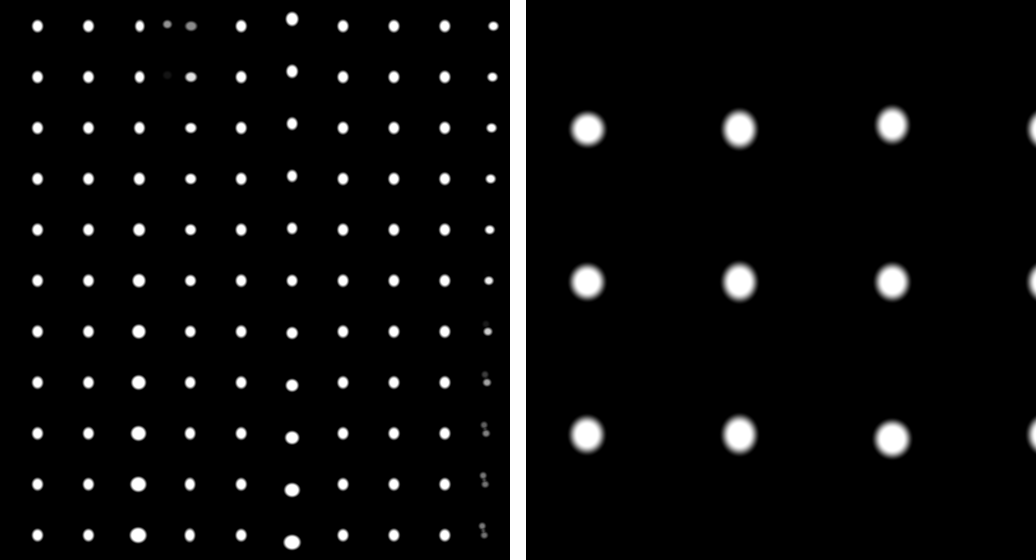
Left, the full canvas; right, a detail of the centre.
This pattern is drawn by a Shadertoy shader. Its source:

```glsl
// Soft white dots on black, in a grid of ten columns by eleven rows.
// Most columns are uniform; four drift, swell, fade or split with height.
// Each cell draws soft ellipses whose shape depends on column and row.

const float ROWS = 11.0;                    // rows over the canvas height
const vec2 GRID_ORIGIN = vec2(0.738, 0.487); // first dot, in cells
const vec2 DOT_RADIUS = vec2(0.100, 0.112);  // plain dot, in cells
const float EDGE_SOFTNESS = 0.036;          // half width of the blurred rim
const vec3 BACKGROUND = vec3(0.0);
const vec3 DOT_COLOR = vec3(1.0);

const float SWELLING_COLUMN = 2.0;
const float FADING_COLUMN = 3.0;
const float SLIDING_COLUMN = 5.0;
const float SPLITTING_COLUMN = 9.0;

float rim(float dist) {
    float softness = max(EDGE_SOFTNESS, ROWS / iResolution.y);
    return 1.0 - smoothstep(-softness, softness, dist);
}

float softEllipse(vec2 p, vec2 radius) {
    return rim((length(p / radius) - 1.0) * min(radius.x, radius.y));
}

float softCapsule(vec2 p, vec2 end, float radius) {
    float along = clamp(dot(p, end) / dot(end, end), 0.0, 1.0);
    return rim(length(p - end * along) - radius);
}

// Brightness of one column's dot; t runs from 0 at the bottom row to 1 at the top.
float columnDot(vec2 p, float column, float t) {
    if (column == SWELLING_COLUMN) {
        p.x -= mix(-0.023, 0.008, t);
        return softEllipse(p, mix(vec2(0.155, 0.143), vec2(0.083, 0.105), t));
    }
    if (column == FADING_COLUMN) {
        // The main dot flattens and dims while a companion appears at the left.
        vec2 radius = mix(vec2(0.095, 0.120), vec2(0.105, 0.086), t);
        float main = softEllipse(p - vec2(mix(-0.009, 0.016, t), 0.0), radius);
        main *= 1.0 - 0.45 * smoothstep(0.85, 1.0, t);
        float companion = softEllipse(p - vec2(-0.45, 0.036), vec2(0.078, 0.072));
        return max(main, 0.58 * companion * smoothstep(0.87, 1.0, t));
    }
    if (column == SLIDING_COLUMN) {
        p.y -= 0.28 * (t - 0.5);
        vec2 radius = vec2(length(vec2(0.094, 0.193 * (t - 0.65))),
                           length(vec2(0.106, 0.160 * (t - 0.55))));
        return softEllipse(p, radius);
    }
    if (column == SPLITTING_COLUMN) {
        // The dot drifts left going down, then parts into two joined by a stem.
        p.x -= mix(-0.225, -0.046, t);
        float split = 1.0 - smoothstep(0.05, 0.55, t);
        vec2 radius = mix(vec2(0.060, 0.056), vec2(0.090, 0.082), smoothstep(0.0, 0.8, t));
        vec2 twin = vec2(-0.04, mix(0.18, 0.10, t));
        float main = softEllipse(p, radius) * mix(0.45, 1.0, smoothstep(0.1, 0.6, t));
        float upper = softEllipse(p - twin, vec2(0.058)) * 0.48 * split;
        float stem = softCapsule(p, twin, 0.030) * 0.30 * split;
        return max(main, max(upper, stem));
    }
    return softEllipse(p, DOT_RADIUS);
}

void mainImage(out vec4 fragColor, in vec2 fragCoord) {
    vec2 grid = fragCoord / iResolution.y * ROWS - GRID_ORIGIN;
    vec2 cell = floor(grid + 0.5);
    float t = cell.y / (ROWS - 1.0);

    // Neighbouring columns can reach across the cell border.
    float light = 0.0;
    for (float side = -1.0; side <= 1.0; side++) {
        float column = cell.x + side;
        light = max(light, columnDot(grid - vec2(column, cell.y), column, t));
    }
    fragColor = vec4(mix(BACKGROUND, DOT_COLOR, light), 1.0);
}
```
